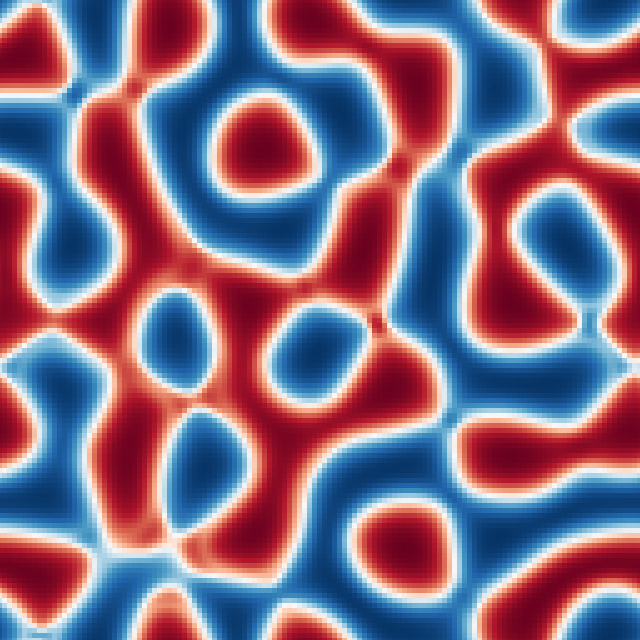
Write a WebGL 1 fragment shader that draws this pattern.

```glsl
precision highp float;
// Seamless labyrinth of red and blue bands with pale borders, drawn in square cells.

uniform vec2 u_resolution;

const float TAU = 6.2831853;
const float CELLS = 128.0;     // square cells along each side
const float WAVES = 4.8;       // mean number of waves per tile
const float WAVE_SPREAD = 0.5; // how far wave counts stray from the mean
const float SEED = 3.7;
const vec2 ORIGIN = vec2(0.375, 0.65625); // places the tile edges across the bands

float hash(vec2 p, float seed) {
  return fract(sin(dot(p, vec2(12.9898, 78.233)) + seed) * 43758.5453);
}

// Sum of whole-numbered plane waves of similar length, so that it wraps.
// Returns the height (x) and scaled slope (y, z), with unit height variance.
vec3 waveField(vec2 p, float waves, float spread, float seed) {
  float height = 0.0;
  float power = 0.0;
  vec2 slope = vec2(0.0);
  for (int i = 0; i <= 7; i++) {
    for (int j = -7; j <= 7; j++) {
      if (i == 0 && j <= 0) continue; // opposite vectors are the same wave
      vec2 k = vec2(float(i), float(j));
      float offset = (length(k) - waves) / spread;
      float weight = exp(-offset * offset);
      float angle = TAU * (dot(k, p) + hash(k, seed));
      height += weight * cos(angle);
      slope -= weight * k * sin(angle);
      power += 0.5 * weight * weight;
    }
  }
  return vec3(height, slope / waves) / sqrt(power);
}

// Lifts or sinks flat spots near zero, so that pinched bands join or part.
float openPinches(float height, float steepness, float side) {
  return height + 0.45 * side * exp(-20.0 * height * height - 2.0 * steepness);
}

// Evens out the band profile: -1 in red cores, +1 in blue cores.
float bandProfile(float height, float steepness, float edgeWidth, float softness) {
  return height / sqrt(height * height + edgeWidth * steepness + softness);
}

// Adds one evenly spaced stop to a ten-step colour ramp.
vec3 addStop(vec3 below, vec3 stopColor, float t, float index) {
  return mix(below, stopColor, clamp(t * 10.0 - index, 0.0, 1.0));
}

// Diverging ramp from dark red through white to dark blue.
vec3 redToBlue(float t) {
  vec3 c = vec3(0.40, 0.00, 0.12);
  c = addStop(c, vec3(0.70, 0.09, 0.17), t, 0.0);
  c = addStop(c, vec3(0.84, 0.38, 0.30), t, 1.0);
  c = addStop(c, vec3(0.96, 0.65, 0.51), t, 2.0);
  c = addStop(c, vec3(0.99, 0.86, 0.78), t, 3.0);
  c = addStop(c, vec3(0.97, 0.97, 0.97), t, 4.0);
  c = addStop(c, vec3(0.82, 0.90, 0.94), t, 5.0);
  c = addStop(c, vec3(0.57, 0.77, 0.87), t, 6.0);
  c = addStop(c, vec3(0.26, 0.58, 0.76), t, 7.0);
  c = addStop(c, vec3(0.13, 0.40, 0.67), t, 8.0);
  return addStop(c, vec3(0.02, 0.19, 0.38), t, 9.0);
}

void main() {
  vec2 uv = gl_FragCoord.xy / u_resolution;

  // Cells are centred on the grid lines, so the tile edge runs inside a cell.
  vec2 p = mod(floor(uv * CELLS + 0.5), CELLS) / CELLS + ORIGIN;
  vec3 field = waveField(p, WAVES, WAVE_SPREAD, SEED);
  float steepness = dot(field.yz, field.yz);

  // Blue joins across pinches in one half of the tile, red in the other.
  float side = clamp(3.0 * cos(TAU * (p.x - 0.3)), -1.0, 1.0);
  float height = openPinches(field.x, steepness, side);
  float band = bandProfile(height, steepness, 0.41, 0.09);

  gl_FragColor = vec4(redToBlue(0.5 + 0.5 * band), 1.0);
}
```
